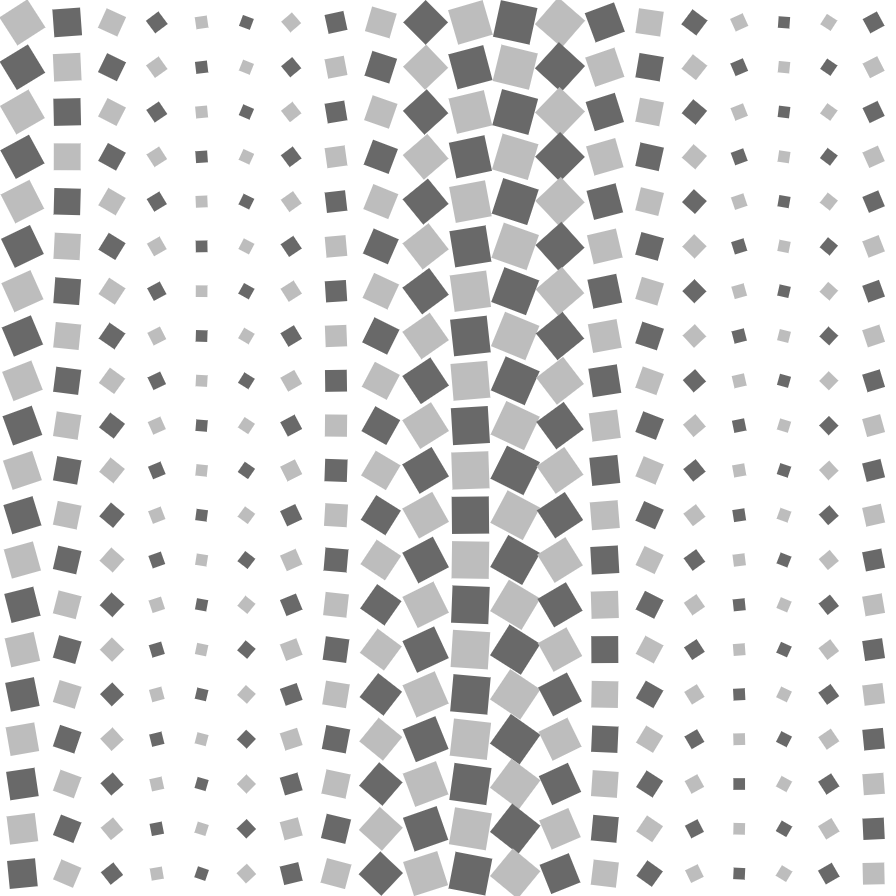
Reproduce this pattern procedurally as a Shadertoy shader.

```glsl
// A checkered grid of grey squares whose size and tilt follow one slanted wave.

const float GRID_COUNT = 20.0;                    // cells along each axis
const vec2  WAVE_STEP = vec2(0.5, -0.025);        // phase change per column, row
const float WAVE_START = -5.0;                    // phase at the lower left cell
const float TILT_OFFSET = -0.19;                  // extra turn, radians
const float SIDE_MEAN = 0.545;                    // side length, in cells
const float SIDE_SWING = 0.29;
const vec3  PAPER = vec3(1.0);
const vec3  DARK_GREY = vec3(0.41);
const vec3  LIGHT_GREY = vec3(0.74);

// Signed distance to a square of the given side, turned counterclockwise.
float tiltedSquare(vec2 p, float side, float angle) {
    float c = cos(angle), s = sin(angle);
    p = vec2(c * p.x + s * p.y, c * p.y - s * p.x);
    vec2 d = abs(p) - 0.5 * side;
    return length(max(d, 0.0)) + min(max(d.x, d.y), 0.0);
}

bool insideGrid(vec2 cell) {
    return all(greaterThanEqual(cell, vec2(0.0))) && all(lessThan(cell, vec2(GRID_COUNT)));
}

void mainImage(out vec4 fragColor, in vec2 fragCoord) {
    vec2 gridPos = fragCoord / iResolution.xy * GRID_COUNT;
    float pixel = GRID_COUNT / min(iResolution.x, iResolution.y);
    vec2 home = floor(gridPos);
    vec3 color = PAPER;

    // Paint nearby squares column by column, top to bottom, so corners overlap.
    for (int dx = -1; dx <= 1; dx++) {
        for (int dy = 1; dy >= -1; dy--) {
            vec2 cell = home + vec2(dx, dy);
            if (!insideGrid(cell)) continue;

            float phase = dot(cell, WAVE_STEP) + WAVE_START;
            float side = SIDE_MEAN + SIDE_SWING * cos(phase);
            float dist = tiltedSquare(gridPos - cell - 0.5, side, TILT_OFFSET - phase);

            float checker = mod(cell.x + cell.y, 2.0);
            vec3 ink = mix(DARK_GREY, LIGHT_GREY, checker);
            color = mix(color, ink, clamp(0.5 - dist / pixel, 0.0, 1.0));
        }
    }
    fragColor = vec4(color, 1.0);
}
```
